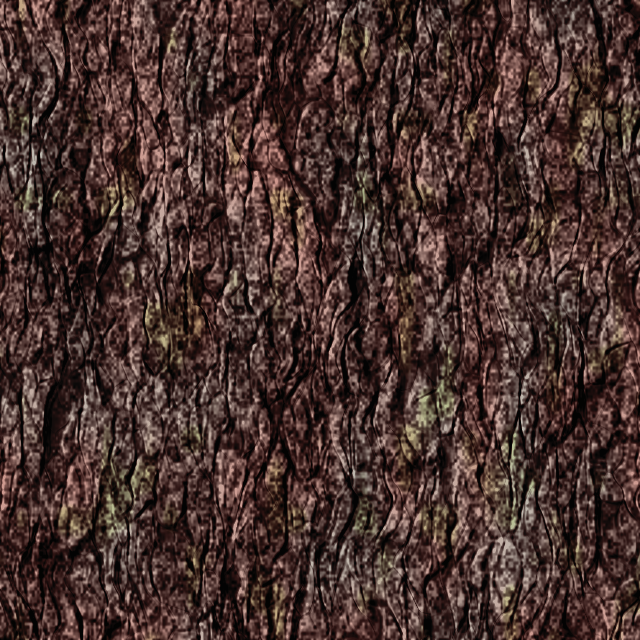
A Shadertoy shader for this texture:

```glsl
// Dark reddish-brown tree bark: cracked vertical plates with rough, side-lit relief.

vec2 hash2(vec2 p) {
    vec3 q = fract(p.xyx * vec3(0.1031, 0.1030, 0.0973));
    q += dot(q, q.yzx + 33.33);
    return fract((q.xx + q.yz) * q.zy);
}

float noise(vec2 p) {
    vec2 cell = floor(p), f = fract(p);
    f = f * f * (3.0 - 2.0 * f);
    float low = mix(hash2(cell).x, hash2(cell + vec2(1, 0)).x, f.x);
    float high = mix(hash2(cell + vec2(0, 1)).x, hash2(cell + vec2(1, 1)).x, f.x);
    return mix(low, high, f.y);
}

// Cellular plates: x is the gap to the nearest border, y a random level per plate.
vec2 plates(vec2 p) {
    vec2 cell = floor(p), f = fract(p);
    float nearest = 9.0, second = 9.0, level = 0.5;
    for (int j = -1; j <= 1; j++)
    for (int i = -1; i <= 1; i++) {
        vec2 offset = vec2(i, j);
        vec2 seed = hash2(cell + offset);
        float d = length(offset + seed - f);
        if (d < nearest) {
            second = nearest;
            nearest = d;
            level = fract(seed.x * 7.3 + seed.y * 3.7);
        } else {
            second = min(second, d);
        }
    }
    float gap = second - nearest;
    return vec2(gap, mix(0.5, level, smoothstep(0.0, 0.12, gap)));
}

// Height of the bark: long plates, small flakes and vertical fibres.
float barkHeight(vec2 p) {
    p.x += 0.030 * (noise(p * vec2(13.0, 9.0)) - 0.5);
    p.x += 0.012 * (noise(p * vec2(45.0, 32.0) + 7.0) - 0.5);
    p.y += 0.040 * (noise(p * vec2(38.0, 14.0) + 19.0) - 0.5);

    vec2 plate = plates(p * vec2(27.0, 7.0) + 3.0);
    vec2 flake = plates(p * vec2(46.0, 19.0) + 41.0);
    float closing = noise(p * vec2(42.0, 20.0) + 60.0) - 0.45;
    float plateBody = smoothstep(0.0, 0.28, plate.x + 0.5 * closing);
    float flakeBody = smoothstep(0.0, 0.25, flake.x - 0.4 * closing);
    float fibre = 0.6 * noise(p * vec2(70.0, 15.0)) + 0.4 * noise(p * vec2(125.0, 48.0) + 23.0);

    return 0.5 * plateBody + 0.25 * flakeBody + 0.3 * plate.y + 0.15 * flake.y + 0.5 * fibre;
}

void mainImage(out vec4 fragColor, in vec2 fragCoord) {
    vec2 uv = fragCoord / iResolution.y;
    vec2 toLight = vec2(-0.8, 0.6);

    // Slope facing the light, and shadow cast by higher plates
    float height = barkHeight(uv);
    float relief = height - barkHeight(uv + toLight * 0.004);
    float shadow = 0.0;
    for (int i = 1; i <= 3; i++) {
        float reach = 0.005 * float(i);
        shadow = max(shadow, barkHeight(uv + toLight * reach) - height - 16.0 * reach);
    }

    // Rough crumbly grain, fading inside the cracks
    float grain = 0.6 * noise(uv * vec2(250.0, 200.0)) + 0.4 * noise(uv * vec2(125.0, 85.0) + 11.0) - 0.5;
    grain *= smoothstep(0.3, 0.9, height);

    // Broad weathering in vertical streaks
    float weather = 0.6 * noise(uv * vec2(9.0, 3.0) + 31.0) + 0.4 * noise(uv * vec2(24.0, 7.0) + 5.0) - 0.5;

    float tone = 0.15 + 2.0 * (height - 1.0) + 2.5 * relief + 4.2 * grain + 1.5 * weather - 1.6 * shadow;
    tone = clamp(tone, -1.9, 2.3);

    // Tone to colour: near-black maroon, brown, then pale pinkish grey
    float red = 0.245 + 0.17 * tone + 0.025 * tone * tone;
    float green = red - 0.093 * smoothstep(0.0, 0.2, red);
    vec3 color = vec3(red, green, green * 0.93);

    // Patches of rust and of greyish lichen
    float patches = noise(uv * vec2(16.0, 8.0) + 77.0);
    float lichen = smoothstep(0.65, 0.9, noise(uv * vec2(30.0, 16.0) + 90.0));
    color *= mix(vec3(1.06, 0.88, 0.88), vec3(0.96, 1.08, 1.10), patches);
    color *= mix(vec3(1.0), vec3(0.96, 1.06, 0.86), lichen);

    fragColor = vec4(clamp(color, 0.0, 1.0), 1.0);
}
```
